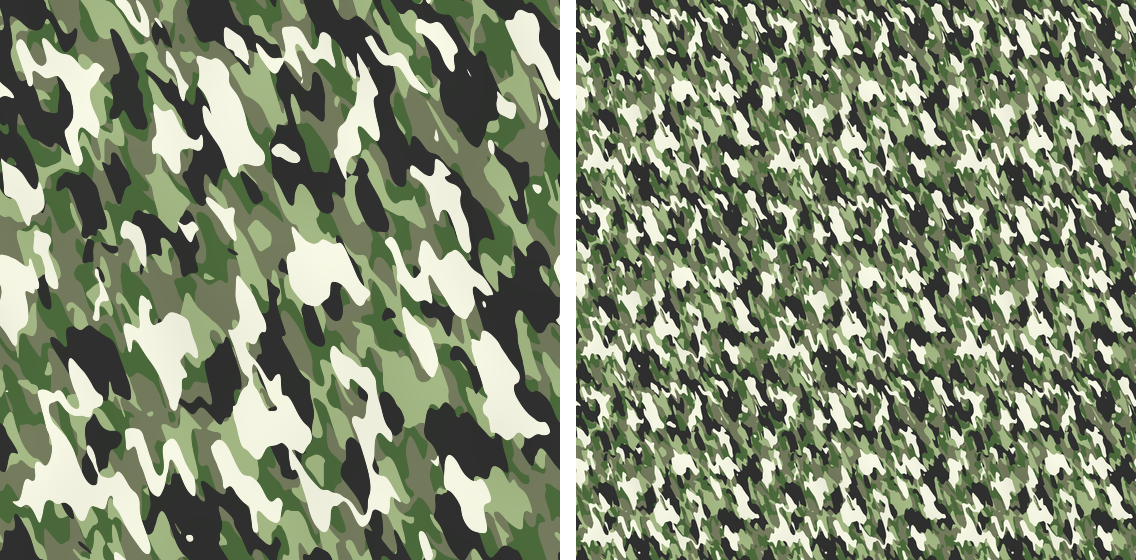
Left: one tile. Right: repeated 3 by 3.
Reproduce this pattern procedurally as a three.js fragment shader.

```glsl
// Seamless woodland camouflage: ragged, leaning blotches in five flat tones.
varying vec2 vUv;

const vec3 GREEN = vec3(0.29, 0.41, 0.23);
const vec3 OLIVE = vec3(0.45, 0.475, 0.36);
const vec3 LIGHT = vec3(0.63, 0.71, 0.51);
const vec3 DARK  = vec3(0.18, 0.185, 0.18);
const vec3 CREAM = vec3(0.95, 0.955, 0.88);

const vec2 GRAIN = vec2(-0.33, 1.0);  // direction the blotches lean along
const float EDGE = 0.0010;            // half width of a smoothed edge

float hash(vec3 p) {
  p = fract(p * vec3(0.1031, 0.1130, 0.0973));
  p += dot(p, p.yzx + 33.33);
  return fract((p.x + p.y) * p.z);
}

// Grids are (columns, columns of lean per canvas height, rows).
// Brings a cell of the leaning grid back into the canvas so the noise wraps.
vec2 wrapCell(vec2 cell, vec3 grid) {
  float turn = floor((cell.y + 0.5) / grid.z);
  cell -= turn * grid.yz;
  cell.x -= grid.x * floor((cell.x + 0.5) / grid.x);
  return cell;
}

float corner(vec2 cell, vec2 offset, vec3 grid, float seed) {
  float angle = 6.28318 * hash(vec3(wrapCell(cell, grid), seed) + 1.7);
  return dot(vec2(cos(angle), sin(angle)), offset);
}

// Tiling gradient noise on a leaning grid, roughly -0.7 to 0.7
float noise(vec2 p, vec3 grid, float seed) {
  vec2 q = vec2(grid.x * p.x + grid.y * p.y, grid.z * p.y);
  q += seed * vec2(0.37, 0.61);
  vec2 cell = floor(q);
  vec2 f = q - cell;
  vec2 s = f * f * (3.0 - 2.0 * f);
  vec2 e = vec2(1.0, 0.0);
  float low = mix(corner(cell, f, grid, seed),
                  corner(cell + e.xy, f - e.xy, grid, seed), s.x);
  float high = mix(corner(cell + e.yx, f - e.yx, grid, seed),
                   corner(cell + e.xx, f - e.xx, grid, seed), s.x);
  return mix(low, high, s.y);
}

// Blotch field: narrow fingers pulled along the grain, then two octaves
float blotch(vec2 p, vec3 grid, float seed) {
  p += GRAIN * 0.07 * noise(p, vec3(32.0, 10.0, 14.0), seed + 20.0);
  return noise(p, grid, seed) + 0.55 * noise(p, 2.0 * grid, seed + 40.0);
}

// Coverage of the field above a level, with an edge of even width
float cover(vec2 p, vec3 grid, float seed, float level) {
  vec2 h = vec2(0.0005, 0.0);
  float v = blotch(p, grid, seed);
  vec2 slope = vec2(blotch(p + h.xy, grid, seed),
                    blotch(p + h.yx, grid, seed)) - v;
  float dist = (v - level) * h.x / max(length(slope), 0.0003);
  return smoothstep(-EDGE, EDGE, dist);
}

void main() {
  vec3 broad = vec3(12.0, 4.0, 8.0);
  vec3 small = vec3(16.0, 5.0, 11.0);

  // Paint the tones from the ground up
  vec3 color = GREEN;
  color = mix(color, OLIVE, cover(vUv, small, 1.0, -0.03));
  color = mix(color, LIGHT, cover(vUv, small, 2.0, 0.122));
  color = mix(color, DARK, cover(vUv, broad, 3.0, 0.115));
  color = mix(color, CREAM, cover(vUv, broad, 4.0, 0.207));

  // Faint uneven dye
  color *= 1.0 + 0.06 * noise(vUv, vec3(7.0, 2.0, 5.0), 9.0);
  gl_FragColor = vec4(color, 1.0);
}
```
